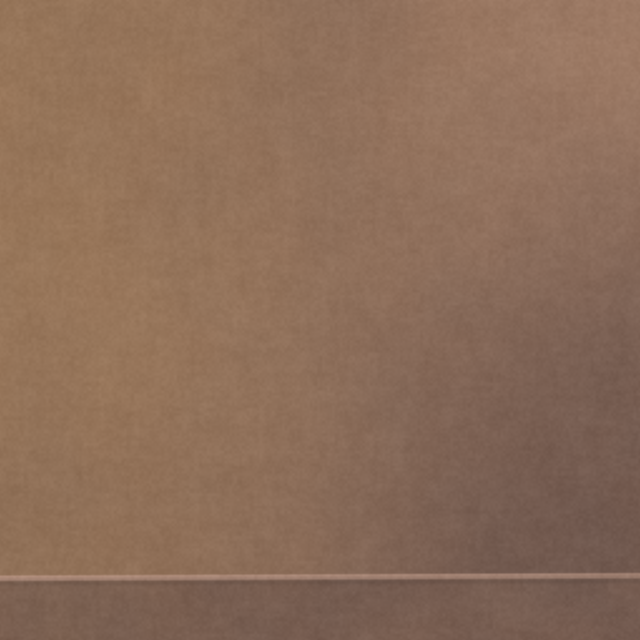
Write a WebGL 1 fragment shader that draws this texture.

```glsl
precision highp float;

uniform vec2 u_resolution;

#define CLOUD_SCALE 4.5
#define CLOUD_AMOUNT 0.30
#define MOTTLE_SCALE 34.0
#define MOTTLE_AMOUNT 0.028
#define GRAIN_SCALE 150.0
#define GRAIN_AMOUNT 0.030
#define SEAM_HEIGHT 0.0965
#define SEAM_SLOPE 0.004
#define SEAM_HALF_WIDTH 0.0042
#define SEAM_BLUR 0.0022

const vec3 WARM_LIGHT = vec3(0.605, 0.470, 0.353);
const vec3 ROSY_LIGHT = vec3(0.610, 0.475, 0.392);
const vec3 DEEP_SHADE = vec3(0.440, 0.345, 0.305);
const vec3 SEAM_COLOR = vec3(0.690, 0.555, 0.490);

float hash(vec2 cell) {
    vec3 q = fract(cell.xyx * vec3(0.1031, 0.1030, 0.0973));
    q += dot(q, q.yzx + 33.33);
    return fract((q.x + q.y) * q.z);
}

float noise(vec2 p) {
    vec2 cell = floor(p);
    vec2 f = fract(p);
    f = f * f * (3.0 - 2.0 * f);
    float low = mix(hash(cell), hash(cell + vec2(1.0, 0.0)), f.x);
    float high = mix(hash(cell + vec2(0.0, 1.0)), hash(cell + 1.0), f.x);
    return mix(low, high, f.y);
}

// Layered noise centred on zero
float fbm(vec2 p) {
    float sum = 0.0;
    float weight = 0.5;
    for (int i = 0; i < 4; i++) {
        sum += weight * (noise(p) - 0.5);
        p = mat2(1.6, 1.2, -1.2, 1.6) * p + 17.3;
        weight *= 0.5;
    }
    return sum;
}

float falloff(float from, float to, float v) {
    return 1.0 - smoothstep(from, to, v);
}

// Broad shadow gathering at the lower right, with cloudy stains
float wallShade(vec2 uv) {
    float shade = 0.92 * smoothstep(0.15, 1.0, uv.x) * falloff(0.2, 0.95, uv.y);
    shade += 0.22 * falloff(0.08, 0.5, uv.y) * (1.0 - uv.x);
    shade += 0.16 * exp(-14.0 * dot(uv - vec2(0.55, 1.0), uv - vec2(0.55, 1.0)));
    return shade + 0.07 + CLOUD_AMOUNT * fbm(uv * CLOUD_SCALE + 3.7);
}

// Fine cloth-like grain with faint horizontal and vertical streaks
float surfaceGrain(vec2 uv) {
    float grain = noise(uv * GRAIN_SCALE) + noise(uv.yx * GRAIN_SCALE * 1.7 + 9.1) - 1.0;
    float weave = noise(uv * vec2(24.0, 130.0)) + noise(uv * vec2(120.0, 20.0) + 5.0) - 1.0;
    return GRAIN_AMOUNT * (0.65 * grain + 0.35 * weave);
}

void main() {
    vec2 uv = gl_FragCoord.xy / u_resolution;
    float seamDistance = uv.y - SEAM_HEIGHT - SEAM_SLOPE * uv.x;
    float pixel = 1.0 / u_resolution.y;
    float blur = max(SEAM_BLUR, pixel);

    // Wall above the seam, darker strip below it
    float strip = falloff(-blur, blur, seamDistance);
    float shade = wallShade(uv);
    float stripShade = 0.74 + 0.2 * uv.x + CLOUD_AMOUNT * fbm(uv * 9.0 + 21.0);
    shade = clamp(mix(shade, stripShade, strip), -0.1, 1.08);
    vec3 light = mix(WARM_LIGHT, ROSY_LIGHT, smoothstep(0.0, 1.0, uv.x));
    vec3 color = mix(light, DEEP_SHADE, shade);

    // Mottling, with a slight drift between ochre and rose
    float mottle = fbm(uv * MOTTLE_SCALE);
    float tint = fbm(uv * 13.0 + 40.0);
    color += MOTTLE_AMOUNT * (mottle + tint * vec3(0.2, -0.15, -0.3));
    color += surfaceGrain(uv);

    // Pale seam with a soft shadow along its lower edge
    float underside = (seamDistance + 0.0085) / 0.004;
    color *= 1.0 - 0.07 * exp(-underside * underside);
    float seam = falloff(SEAM_HALF_WIDTH - blur, SEAM_HALF_WIDTH + blur, abs(seamDistance));
    vec3 seamColor = SEAM_COLOR * (1.0 - 0.08 * uv.x);
    seamColor *= 0.94 + 0.1 * smoothstep(-SEAM_HALF_WIDTH, SEAM_HALF_WIDTH, seamDistance);
    color = mix(color, seamColor + surfaceGrain(uv), 0.88 * seam);

    gl_FragColor = vec4(clamp(color, 0.0, 1.0), 1.0);
}
```
